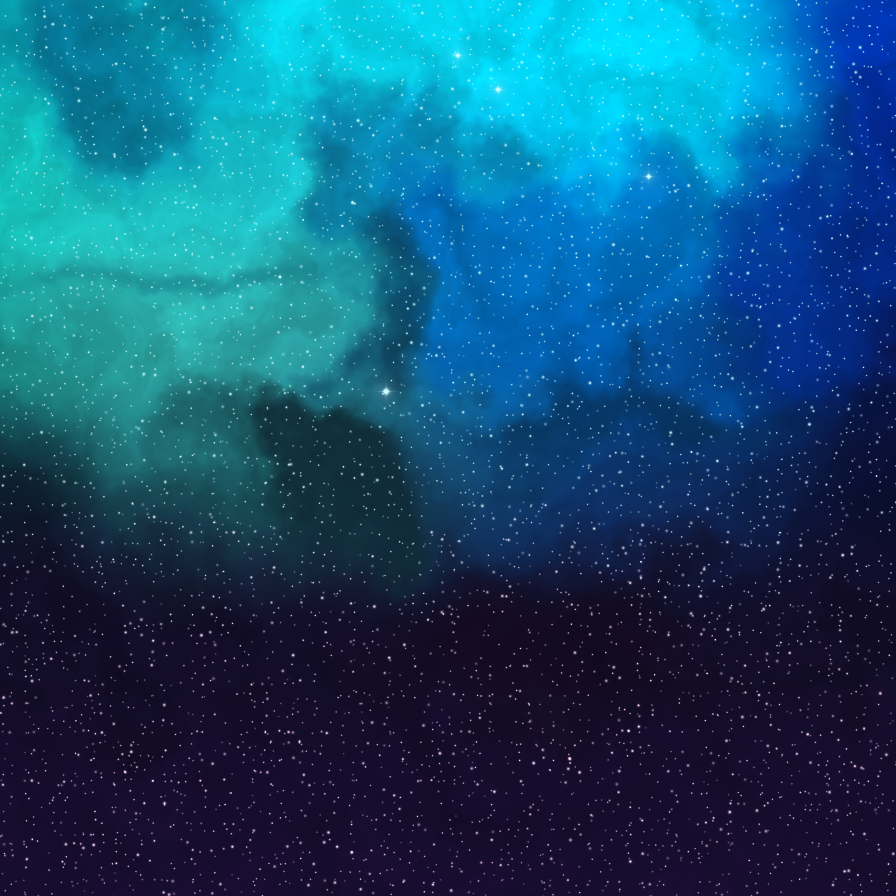
Write a WebGL 2 fragment shader that draws this background.

```glsl
#version 300 es
precision highp float;
// A teal, cyan and blue nebula that fades into a violet night, under dense stars.
// Colour ramps give the sky; noise-warped ellipses add glows and dark clouds;
// hashed grids scatter the stars, and a few larger ones carry cross flares.

#define WARP 0.20          // how ragged the cloud edges are
#define WARP_SCALE 5.0     // size of the cloud billows
#define GRAIN 0.30         // strength of the fine cloud texture
#define STAR_LAYERS 4
#define STAR_CELLS 34.0    // cells across the coarsest star layer
#define STAR_SHARE 0.36    // share of cells that hold a star
#define STAR_SIZE 0.0016   // radius of the largest scattered star

uniform vec2 u_resolution;
out vec4 fragColor;

vec3 hash3(vec2 cell) {
    vec3 h = fract(cell.xyx * vec3(0.1031, 0.1030, 0.0973));
    h += dot(h, h.yxz + 33.33);
    return fract((h.xxy + h.yzz) * h.zyx);
}

float corner(vec2 cell, vec2 offset) {
    float angle = 6.2832 * hash3(cell).x;
    return dot(vec2(cos(angle), sin(angle)), offset);
}

float gradientNoise(vec2 p) {
    vec2 i = floor(p), f = fract(p), e = vec2(1, 0);
    vec2 u = f * f * f * (f * (f * 6.0 - 15.0) + 10.0);
    return mix(mix(corner(i, f), corner(i + e, f - e), u.x),
               mix(corner(i + e.yx, f - e.yx), corner(i + 1.0, f - 1.0), u.x), u.y);
}

float fbm(vec2 p) {
    float sum = 0.0, amplitude = 0.6;
    for (int i = 0; i < 6; i++) {
        sum += amplitude * gradientNoise(p);
        p = mat2(1.6, 1.2, -1.2, 1.6) * p + 7.3;
        amplitude *= 0.53;
    }
    return sum;
}

// Four colours spread evenly from left to right
vec3 ramp(float x, vec3 a, vec3 b, vec3 c, vec3 d) {
    vec3 left = mix(a, b, smoothstep(0.0, 0.34, x));
    return mix(mix(left, c, smoothstep(0.32, 0.68, x)), d, smoothstep(0.66, 1.0, x));
}

// Blends in an elliptical cloud or glow; softness 1 fades from the centre
void cloud(inout vec3 sky, vec2 p, vec2 centre, vec2 radius, float softness, vec3 tint, float opacity) {
    float d = length((p - centre) / radius);
    sky = mix(sky, tint, opacity * (1.0 - smoothstep(1.0 - softness, 1.0 + softness, d)));
}

vec3 nebula(vec2 p) {
    vec2 n = p * WARP_SCALE;
    vec2 drift = vec2(fbm(n), fbm(n + 19.7));
    vec2 q = p + WARP * drift;
    vec2 s = p + 0.4 * WARP * drift;

    // Sky bands from the night upward
    vec3 sky = mix(vec3(0.09, 0.05, 0.18), vec3(0.07, 0.05, 0.155), smoothstep(0.0, 0.3, s.y));
    vec3 dusk = ramp(s.x, vec3(0.05, 0.11, 0.18), vec3(0.10, 0.30, 0.35), vec3(0.05, 0.20, 0.42), vec3(0.04, 0.06, 0.20));
    vec3 haze = ramp(s.x, vec3(0.09, 0.50, 0.49), vec3(0.15, 0.56, 0.60), vec3(0.01, 0.34, 0.65), vec3(0.03, 0.08, 0.30));
    vec3 glow = ramp(s.x, vec3(0.08, 0.78, 0.75), vec3(0.08, 0.74, 0.80), vec3(0.00, 0.60, 0.86), vec3(0.01, 0.13, 0.52));
    vec3 crown = ramp(s.x, vec3(0.03, 0.60, 0.66), vec3(0.03, 0.83, 0.91), vec3(0.00, 0.81, 0.94), vec3(0.00, 0.20, 0.68));
    sky = mix(sky, dusk, smoothstep(0.30, 0.47, s.y));
    sky = mix(sky, haze, smoothstep(0.44, 0.61, s.y));
    sky = mix(sky, glow, smoothstep(0.58, 0.78, s.y));
    sky = mix(sky, crown, smoothstep(0.78, 0.97, s.y));

    // Broad glows
    cloud(sky, s, vec2(0.21, 0.63), vec2(0.16, 0.14), 0.9, vec3(0.20, 0.73, 0.70), 0.65);
    cloud(sky, s, vec2(0.74, 0.89), vec2(0.13, 0.15), 0.8, vec3(0.00, 0.85, 0.97), 0.85);

    // Blue billows in front of the glow
    cloud(sky, q, vec2(0.45, 0.78), vec2(0.13, 0.13), 0.25, vec3(0.02, 0.51, 0.71), 0.75);
    cloud(sky, q, vec2(0.62, 0.69), vec2(0.17, 0.11), 0.35, vec3(0.00, 0.37, 0.70), 0.75);
    cloud(sky, q, vec2(0.93, 0.71), vec2(0.13, 0.13), 0.40, vec3(0.01, 0.17, 0.54), 0.75);
    cloud(sky, q, vec2(0.13, 0.95), vec2(0.11, 0.12), 0.50, vec3(0.02, 0.40, 0.54), 0.75);

    // Dark dust
    cloud(sky, q, vec2(0.36, 0.78), vec2(0.05, 0.09), 0.7, vec3(0.04, 0.42, 0.55), 0.65);
    cloud(sky, q, vec2(0.43, 0.63), vec2(0.06, 0.08), 0.6, vec3(0.04, 0.21, 0.32), 0.80);
    cloud(sky, q, vec2(0.29, 0.47), vec2(0.12, 0.05), 0.7, vec3(0.08, 0.27, 0.30), 0.65);
    cloud(sky, q, vec2(0.40, 0.46), vec2(0.07, 0.07), 0.4, vec3(0.06, 0.16, 0.21), 0.85);
    cloud(sky, q, vec2(0.66, 0.54), vec2(0.12, 0.03), 0.8, vec3(0.03, 0.18, 0.32), 0.65);
    cloud(sky, s, vec2(0.25, 0.685), vec2(0.19, 0.010), 0.9, vec3(0.08, 0.48, 0.54), 0.45);
    cloud(sky, q, vec2(0.62, 0.29), vec2(0.16, 0.08), 0.8, vec3(0.08, 0.04, 0.12), 0.70);
    return sky * (1.0 + GRAIN * fbm(q * 11.0 + 3.1));
}

float dotStar(vec2 offset, float radius, float pixel) {
    float r = max(radius, 0.75 * pixel);
    return exp(-dot(offset, offset) / (r * r)) * min(1.0, radius / r + 0.2);
}

float scatteredStars(vec2 p, float pixel) {
    float light = 0.0;
    for (int i = 0; i < STAR_LAYERS; i++) {
        float cells = STAR_CELLS * (1.0 + 0.55 * float(i));
        vec2 g = p * cells + 13.7 * float(i), id = floor(g);
        vec3 h = hash3(id + 101.0 * float(i)), k = hash3(id + 57.0);
        vec2 offset = (fract(g) - 0.2 - 0.6 * h.xy) / cells;
        float size = STAR_SIZE * mix(0.35, 1.0, k.x * k.x * k.x);
        light += step(h.z, STAR_SHARE) * mix(0.35, 1.1, k.y) * dotStar(offset, size, pixel);
    }
    return light;
}

// A bright core with a halo and four thin rays
float flareStar(vec2 offset, float size, float pixel) {
    vec2 a = abs(offset) / size;
    float rays = exp(-a.x * 6.0 - a.y) + exp(-a.y * 6.0 - a.x);
    return dotStar(offset, 0.6 * size, pixel) + 0.6 * rays + 0.3 * exp(-length(a) * 0.6);
}

void main() {
    vec2 p = gl_FragCoord.xy / u_resolution.y;
    float pixel = 1.0 / u_resolution.y;
    vec3 sky = nebula(p);
    vec3 starTint = mix(vec3(1.0, 0.84, 0.98), vec3(0.80, 1.0, 1.0), smoothstep(0.2, 0.6, p.y));
    float light = scatteredStars(p, pixel);
    light += flareStar(p - vec2(0.431, 0.563), 0.0050, pixel);
    light += flareStar(p - vec2(0.556, 0.900), 0.0040, pixel);
    light += flareStar(p - vec2(0.511, 0.938), 0.0035, pixel);
    light += flareStar(p - vec2(0.724, 0.803), 0.0035, pixel);
    fragColor = vec4(mix(sky, starTint, clamp(light, 0.0, 1.0)), 1.0);
}
```
